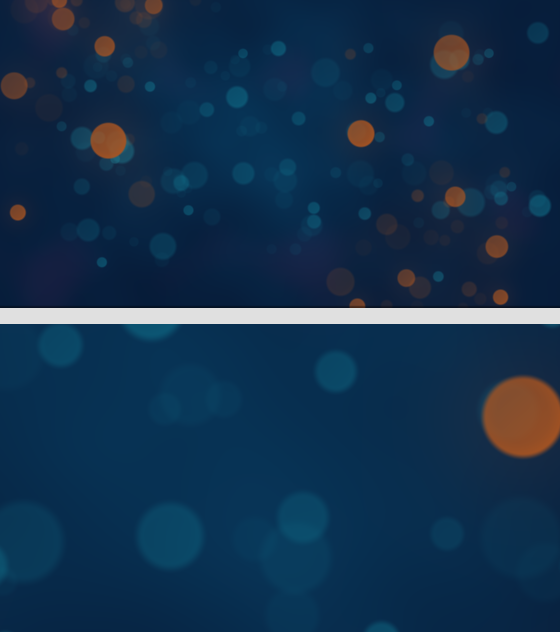
Top: the whole. Bottom: its middle third, enlarged.
Give the GLSL for this background, as a Shadertoy shader.

```glsl
// Teal and amber bokeh discs drifting over a misty navy backdrop.

vec3 hash3(float n) {
    return fract(sin(n * vec3(12.99, 78.23, 37.72) + 1.7) * 4375.85);
}

vec2 gradientAt(vec2 cell) {
    float angle = 6.2832 * fract(sin(dot(cell, vec2(127.1, 311.7))) * 4375.85);
    return vec2(cos(angle), sin(angle));
}

float gradientNoise(vec2 p) {
    vec2 i = floor(p), f = fract(p), e = vec2(0, 1);
    vec2 u = f * f * f * (f * (f * 6.0 - 15.0) + 10.0);
    float low = mix(dot(gradientAt(i), f), dot(gradientAt(i + e.yx), f - e.yx), u.x);
    float high = mix(dot(gradientAt(i + e), f - e), dot(gradientAt(i + 1.0), f - 1.0), u.x);
    return mix(low, high, u.y);
}

// Lens disc: flat body, faint rim, slightly brighter towards the lower right
float bokeh(vec2 d, float radius, float blur) {
    float dist = length(d);
    float soft = max(blur, 0.8 / iResolution.y);
    float body = 1.0 - smoothstep(radius - soft, radius + soft, dist);
    float rim = smoothstep(0.6, 1.0, dist / radius);
    return body * (0.92 + 0.08 * rim + 0.1 * dot(d, vec2(0.7, -0.7)) / radius);
}

// Warm discs gather at the upper left (side 0) and lower right (side 1)
vec2 warmCentre(vec2 h, float side, float aspect) {
    vec2 offset = vec2(0.04 + 0.6 * h.x, 0.85 * pow(h.y, 2.5));
    return side < 0.5 ? vec2(offset.x, 1.0 - offset.y)
                      : vec2(aspect - 0.12 - offset.x, offset.y);
}

void mainImage(out vec4 fragColor, in vec2 fragCoord) {
    vec2 p = fragCoord / iResolution.y;
    float aspect = iResolution.x / iResolution.y;
    vec3 amber = vec3(0.66, 0.33, 0.13), teal = vec3(0.06, 0.45, 0.55);

    // Navy backdrop with a central teal glow and uneven mist
    vec2 q = (p - vec2(0.47 * aspect, 0.6)) / vec2(0.62, 0.42);
    float mist = gradientNoise(p * 2.7 + 4.0) + 0.5 * gradientNoise(p * 6.0);
    vec3 col = vec3(0.027, 0.112, 0.227);
    col += vec3(0.0, 0.062, 0.075) * exp(-dot(q, q)) * (1.0 + 0.6 * mist);
    col += vec3(0.004, 0.018, 0.022) * mist;
    col += vec3(0.055, 0.0, 0.015) * smoothstep(0.1, 0.6, gradientNoise(p * 3.3 + 17.0));

    // Teal discs, denser near the middle; mostly faint, a few bright
    for (int i = 0; i < 110; i++) {
        vec3 a = hash3(float(i) + 1.0), b = hash3(float(i) + 201.0);
        vec2 centre = vec2(mix(a.x, 0.48, 0.3 * b.x) * aspect, mix(a.y, 0.6, 0.45 * b.y));
        float radius = 0.015 + 0.031 * a.z * a.z;
        float alpha = 0.07 + 0.46 * pow(b.z, 2.5);
        vec2 d = p - centre;
        col = mix(col, teal, alpha * bokeh(d, radius, 0.003 + 0.004 * a.z));
        col += teal * 0.03 * alpha * exp(-dot(d, d) / (5.0 * radius * radius));
    }

    // Dim brown discs around the warm clusters
    for (int i = 0; i < 44; i++) {
        vec3 a = hash3(float(i) + 401.0), b = hash3(float(i) + 601.0);
        vec2 d = p - warmCentre(a.xy, mod(float(i), 2.0), aspect);
        float radius = 0.017 + 0.03 * a.z * a.z;
        col = mix(col, amber, (0.05 + 0.24 * b.x * b.x) * bokeh(d, radius, 0.005));
        col += vec3(0.014, 0.005, 0.0) * exp(-dot(d, d) / 0.008);
    }

    // Bright amber discs, each with a wide halo
    for (int i = 0; i < 14; i++) {
        float side = mod(float(i), 2.0), rank = floor(float(i) / 2.0);
        vec2 h = fract(0.5 + rank * vec2(0.755, 0.57) + side * vec2(-0.2, 0.21));
        float size = fract(0.5 + rank * 0.618);
        float radius = 0.024 + 0.036 * size * size;
        float alpha = 0.5 + 0.37 * hash3(float(i) + 801.0).y;
        vec2 d = p - warmCentre(h, side, aspect);
        col += vec3(0.075, 0.026, 0.0) * alpha * exp(-dot(d, d) / (4.5 * radius * radius));
        col = mix(col, amber, alpha * bokeh(d, radius, 0.004));
    }

    // Thin dark lower border
    col *= mix(0.6, 1.0, smoothstep(0.003, 0.01, p.y));
    fragColor = vec4(col, 1.0);
}
```
